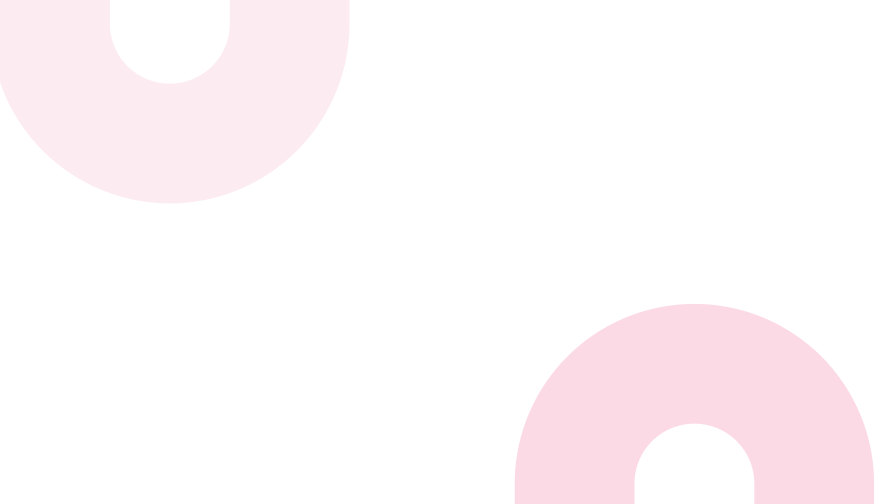
Reproduce this background procedurally as a WebGL 1 fragment shader.

```glsl
precision highp float;
// Two thick pink arches on white: a pale one hangs from the top left edge,
// a deeper one stands on the bottom right edge. Each is a band around
// a half circle whose ends run straight off the canvas.

uniform vec2 u_resolution;

// Signed distance to an arch with its round cap towards +y and legs along -y.
float archDistance(vec2 p) {
  p.y = max(p.y, 0.0);
  return abs(length(p) - 0.2377) - 0.1188;
}

// Antialiased coverage, one pixel wide at any canvas size.
float coverage(float dist) {
  return clamp(0.5 - dist * u_resolution.y, 0.0, 1.0);
}

void main() {
  // Canvas height is one unit.
  vec2 p = gl_FragCoord.xy / u_resolution.y;
  float aspect = u_resolution.x / u_resolution.y;

  // Hanging arch, flipped so that its cap points down.
  vec2 hanging = vec2(p.x - 0.3370, 0.9530 - p.y);
  // Standing arch, anchored to the right edge.
  vec2 standing = p - vec2(aspect - 0.4000, 0.0405);

  vec3 color = vec3(1.0);
  color = mix(color, vec3(0.988, 0.925, 0.946), coverage(archDistance(hanging)));
  color = mix(color, vec3(0.987, 0.855, 0.898), coverage(archDistance(standing)));

  gl_FragColor = vec4(color, 1.0);
}
```
